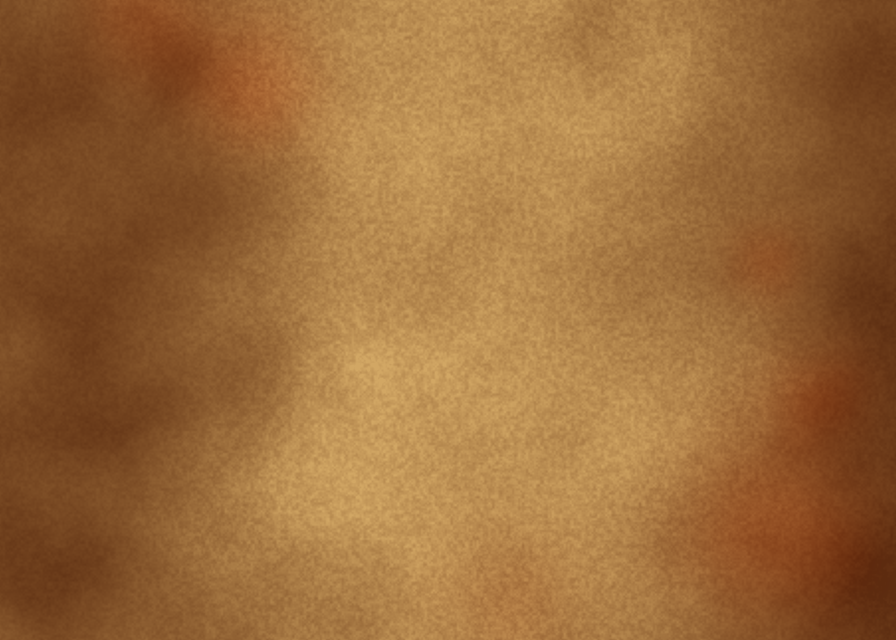
This background is drawn by a Shadertoy shader. Its source:

```glsl
const vec3 SHADOW = vec3(0.36, 0.18, 0.07);
const vec3 GOLD = vec3(0.80, 0.63, 0.375);
const vec3 RUST_SHIFT = vec3(0.03, -0.06, -0.055);
const float LEFT_TONE = 0.29;
const float CENTRE_TONE = 0.82;
const float RIGHT_DROP = 0.66;
const float WARP = 0.07;
const float MOTTLE = 0.26;
const float GRAIN = 0.30;
const float GRAIN_SCALE = 170.0;

// Soft blots: centre in canvas fractions, radius in heights, strength
const vec4 DARK[12] = vec4[12](
    vec4(0.21, 0.88, 0.08, 0.20), vec4(0.22, 0.68, 0.12, 0.20),
    vec4(0.12, 0.53, 0.10, 0.15), vec4(0.14, 0.34, 0.09, 0.16),
    vec4(0.28, 0.42, 0.11, 0.25), vec4(0.05, 0.82, 0.11, 0.11),
    vec4(0.05, 0.11, 0.10, 0.13), vec4(0.66, 0.94, 0.08, 0.20),
    vec4(0.76, 0.65, 0.15, 0.14), vec4(0.97, 0.11, 0.10, 0.14),
    vec4(0.97, 0.45, 0.14, 0.10), vec4(0.77, 0.16, 0.09, 0.12));
const vec4 LIGHT[8] = vec4[8](
    vec4(0.51, 0.82, 0.14, 0.07), vec4(0.40, 0.42, 0.09, 0.15),
    vec4(0.44, 0.26, 0.15, 0.13), vec4(0.57, 0.42, 0.11, 0.08),
    vec4(0.71, 0.31, 0.09, 0.13), vec4(0.73, 0.90, 0.07, 0.07),
    vec4(0.32, 0.24, 0.14, 0.10), vec4(0.84, 0.44, 0.12, 0.07));
const vec4 RUST[6] = vec4[6](
    vec4(0.29, 0.87, 0.10, 0.90), vec4(0.17, 0.97, 0.10, 0.70),
    vec4(0.87, 0.18, 0.15, 0.90), vec4(0.86, 0.59, 0.06, 0.60),
    vec4(0.91, 0.39, 0.08, 0.70), vec4(0.57, 0.06, 0.12, 0.35));

float hash(vec2 cell) {
    vec3 q = fract(vec3(cell.xyx) * 0.1031);
    q += dot(q, q.yzx + 33.33);
    return fract((q.x + q.y) * q.z);
}

float noise(vec2 p) {
    vec2 cell = floor(p), f = fract(p);
    f = f * f * (3.0 - 2.0 * f);
    return mix(mix(hash(cell), hash(cell + vec2(1, 0)), f.x),
               mix(hash(cell + vec2(0, 1)), hash(cell + vec2(1, 1)), f.x), f.y);
}

// Layered noise centred on zero
float fbm(vec2 p) {
    float sum = 0.0, amplitude = 0.5;
    for (int i = 0; i < 5; i++) {
        sum += amplitude * (noise(p) - 0.5);
        p = mat2(1.6, 1.2, -1.2, 1.6) * p + 17.3;
        amplitude *= 0.5;
    }
    return sum;
}

float blot(vec2 p, vec4 spot, float aspect) {
    vec2 d = (p - spot.xy * vec2(aspect, 1.0)) / spot.z;
    return spot.w * exp(-dot(d, d));
}

void mainImage(out vec4 fragColor, in vec2 fragCoord) {
    float aspect = iResolution.x / iResolution.y;
    vec2 p = fragCoord / iResolution.y;
    vec2 warped = p + WARP * vec2(fbm(p * 7.0), fbm(p * 7.0 + 40.0));
    float x = warped.x / aspect;

    // Broad glow fading to both sides
    float tone = mix(LEFT_TONE, CENTRE_TONE, smoothstep(0.06, 0.44, x));
    tone -= RIGHT_DROP * smoothstep(0.66, 1.04, x);
    tone -= 0.10 * (1.0 - smoothstep(0.0, 0.20, p.y)) * smoothstep(0.1, 0.4, x);

    // Stains
    float rust = 0.0;
    for (int i = 0; i < 12; i++) tone -= blot(warped, DARK[i], aspect);
    for (int i = 0; i < 8; i++) tone += blot(warped, LIGHT[i], aspect);
    for (int i = 0; i < 6; i++) rust += blot(warped, RUST[i], aspect);

    // Mottling and fine grain, stronger where it is bright
    tone += MOTTLE * fbm(p * 9.0 + 8.0);
    float grain = 0.6 * noise(p * GRAIN_SCALE) + 0.4 * noise(p * GRAIN_SCALE * 1.9 + 5.0) - 0.5;
    tone += GRAIN * grain * mix(0.4, 1.0, smoothstep(0.2, 0.8, tone));

    tone = clamp(tone, 0.0, 1.05);
    vec3 color = mix(SHADOW, GOLD, pow(vec3(tone), vec3(1.0, 1.06, 1.12)));
    color += RUST_SHIFT * min(rust, 1.0);
    fragColor = vec4(color, 1.0);
}
```
